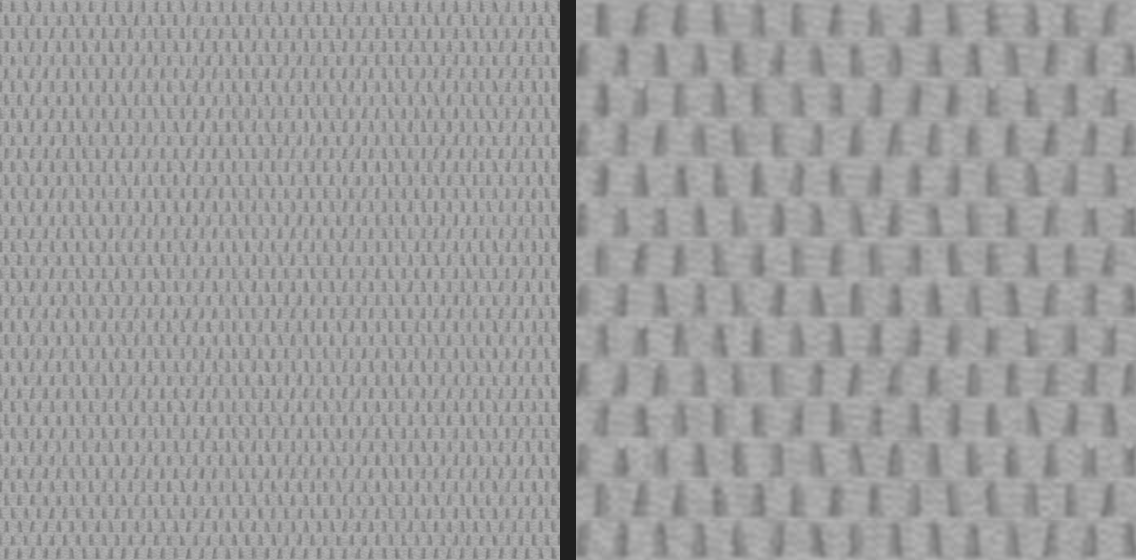
Left, the full canvas; right, a detail of the centre.
This texture is drawn by a Shadertoy shader. Its source:

```glsl
// Grey woven fabric: staggered rows of ribbed knuckles parted by short dark slits.
#define COLUMNS 43.0
#define ROWS 42.0
#define WEAVE_REPEAT vec2(12.0, 6.0)
#define SLIT_HALF_WIDTH 0.17
#define SLIT_HALF_HEIGHT 0.43
#define SLIT_SOFTNESS 0.12
#define RIB_DEPTH 0.014
#define GRAIN_DEPTH 0.075
#define YARN_GREY 0.649
#define SLIT_GREY 0.545
#define CREASE_GREY 0.475
#define GLINT_GREY 0.73

const float TAU = 6.28318;
const float RIBS = 4.0;

float hash(vec2 p) {
    return fract(sin(dot(p, vec2(127.1, 311.7))) * 43758.5453);
}

float valueNoise(vec2 p) {
    vec2 cell = floor(p);
    vec2 blend = smoothstep(0.0, 1.0, fract(p));
    float low = mix(hash(cell), hash(cell + vec2(1, 0)), blend.x);
    float high = mix(hash(cell + vec2(0, 1)), hash(cell + vec2(1, 1)), blend.x);
    return mix(low, high, blend.y);
}

// Coverage of a leaning strip of given half size, in cell units
float stripMask(vec2 q, float lean, vec2 halfSize, float soft) {
    vec2 d = abs(vec2(q.x - lean * q.y, q.y)) - halfSize;
    vec2 cover = 1.0 - smoothstep(vec2(-soft), vec2(soft), d);
    return cover.x * cover.y;
}

void mainImage(out vec4 fragColor, in vec2 fragCoord) {
    vec2 grid = fragCoord / iResolution.xy * vec2(COLUMNS, ROWS);
    float pixel = max(COLUMNS / iResolution.x, ROWS / iResolution.y);
    float soft = max(SLIT_SOFTNESS, pixel);

    // Every other row is shifted by half a column
    vec2 staggered = grid + vec2(0.5 * mod(floor(grid.y), 2.0), 0.0);
    vec2 id = mod(floor(staggered), WEAVE_REPEAT);
    vec2 q = fract(staggered) - 0.5;
    float seed = hash(id + 3.7);
    float lean = (seed - 0.5) * 0.3;

    // Rounded yarn with uneven horizontal ribs
    float grey = YARN_GREY + 0.012 * (abs(q.x) * 2.0 - 0.5);
    grey += RIB_DEPTH * sin(TAU * (q.y * RIBS + seed + 0.5 * q.x));

    // Half-tone slit, wide at its foot and narrow at its tip
    float taper = mix(1.25, 0.6, q.y + 0.5);
    vec2 slitSize = vec2(SLIT_HALF_WIDTH * taper, SLIT_HALF_HEIGHT);
    float slit = stripMask(q, lean, slitSize, soft);
    grey = mix(grey, SLIT_GREY, slit);

    // Thin dark crease along one side of the slit
    float side = (hash(id + 29.0) < 0.5 ? -0.07 : 0.07) * taper;
    vec2 creaseSize = vec2(0.045, SLIT_HALF_HEIGHT - 0.08);
    float crease = stripMask(q - vec2(side, -0.03), lean, creaseSize, soft);
    grey = mix(grey, CREASE_GREY, crease);

    // Lit cap of the knuckle below, just under the slit
    float cap = 1.0 - smoothstep(0.0, 0.15, q.y + 0.5);
    grey += 0.025 * cap * (1.0 - smoothstep(0.12, 0.4, abs(q.x)));

    // Sparse bright loops at the slit tips
    float glint = 1.0 - smoothstep(0.03, 0.05 + soft, length(q - vec2(0.0, 0.38)));
    grey = mix(grey, GLINT_GREY, 0.6 * glint * step(0.94, hash(id + 83.0)));

    // Fine fibre grain
    grey += GRAIN_DEPTH * (valueNoise(grid * vec2(6.0, 7.0)) - 0.5);

    fragColor = vec4(vec3(clamp(grey, 0.0, 1.0)), 1.0);
}
```
